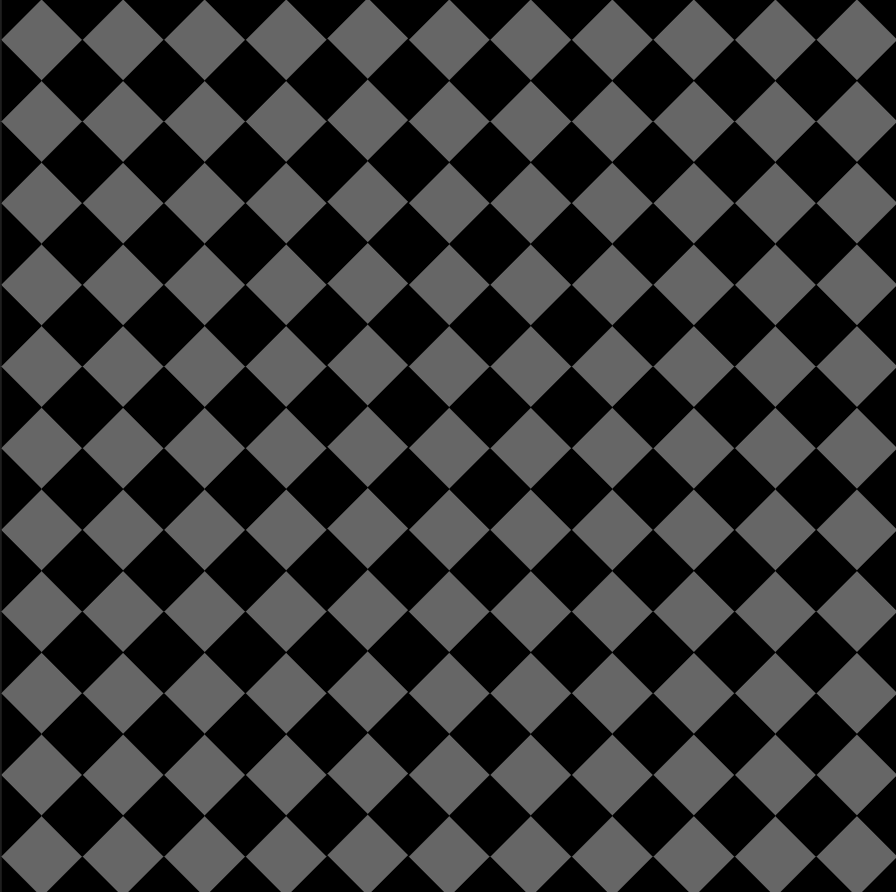
A Shadertoy shader for this pattern:

```glsl
// Grid of grey diamonds, eleven by eleven, touching tip to tip on black.

const vec3 BLACK = vec3(0.0);
const vec3 GREY = vec3(0.4);
const vec3 EDGE_GREY = vec3(0.12);

const vec2 PERIOD = vec2(0.0910, 0.09157);   // share of canvas width and height
const vec2 MIDDLE = vec2(0.5014, 0.4975);    // centre of the middle diamond
const float HALF_DIAGONAL = 0.495;           // in cells, leaves a hairline gap
const float RAISED_COLUMN = -1.0;            // counted from the middle column
const float RAISE = 0.018;                   // in cells
const float EDGE_WIDTH = 0.002;              // share of canvas width

// Signed distance to a diamond, in cells.
float diamond(vec2 p, float halfDiagonal) {
    return (abs(p.x) + abs(p.y) - halfDiagonal) * 0.70711;
}

// Coverage of a shape from its distance and the size of one pixel.
float coverage(float dist, float pixel) {
    return clamp(0.5 - dist / pixel, 0.0, 1.0);
}

// Position within the nearest cell, with one column set slightly higher.
vec2 cellPosition(vec2 uv) {
    vec2 grid = (uv - MIDDLE) / PERIOD;
    float column = floor(grid.x + 0.5);
    grid.y -= RAISE * (1.0 - step(0.5, abs(column - RAISED_COLUMN)));
    return fract(grid + 0.5) - 0.5;
}

void mainImage(out vec4 fragColor, in vec2 fragCoord) {
    vec2 uv = fragCoord / iResolution.xy;
    float cellPixel = 1.0 / (PERIOD.y * iResolution.y);

    // Diamonds
    float dist = diamond(cellPosition(uv), HALF_DIAGONAL);
    vec3 color = mix(BLACK, GREY, coverage(dist, cellPixel));

    // Faint line along the left border
    float edge = coverage(uv.x - EDGE_WIDTH, 1.0 / iResolution.x);
    color = max(color, EDGE_GREY * edge);

    fragColor = vec4(color, 1.0);
}
```
